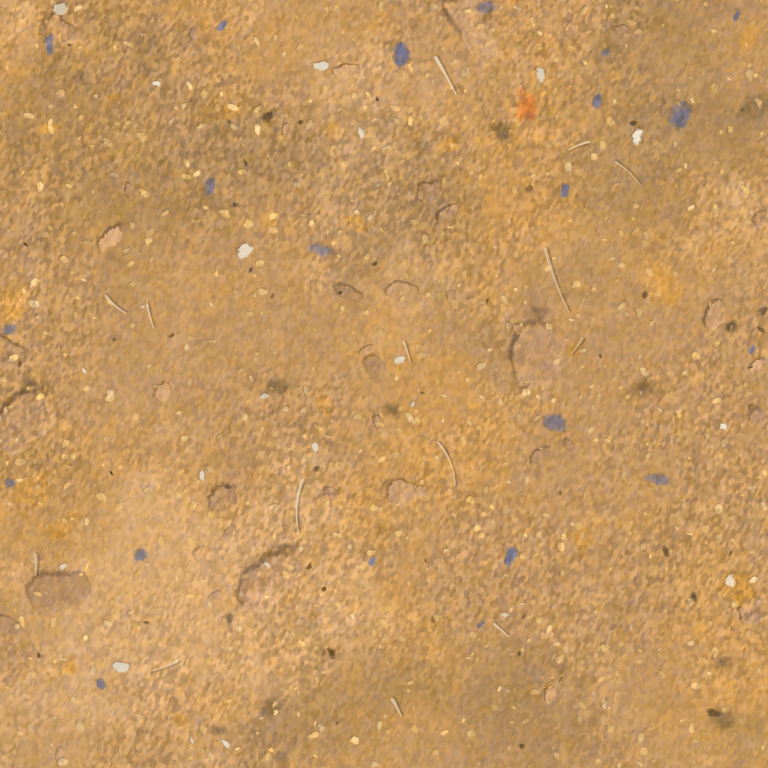
Write a Shadertoy shader that draws this texture.

```glsl
const vec3 SOIL = vec3(0.765, 0.588, 0.385);
const vec3 OCHRE = vec3(0.805, 0.605, 0.355);
const vec3 DULL = vec3(0.645, 0.510, 0.335);
const vec3 PALE = vec3(0.870, 0.685, 0.480);
const vec3 CLOD = vec3(0.850, 0.660, 0.470);
const vec3 GOLD = vec3(0.900, 0.640, 0.260);
const vec3 CREAM = vec3(0.960, 0.810, 0.570);
const vec3 CHALK = vec3(1.000, 0.960, 0.880);
const vec3 SLATE = vec3(0.480, 0.470, 0.550);
const vec3 RUST = vec3(0.920, 0.470, 0.180);
const vec3 HUMUS = vec3(0.420, 0.330, 0.210);
const vec3 STRAW = vec3(0.930, 0.840, 0.710);
const vec2 SHADOW_DIR = vec2(-0.6, 0.8);
const float FINE_CELLS = 220.0;
const float CRUMB_CELLS = 95.0;
const float FINE_CONTRAST = 0.25;
const float CRUMB_CONTRAST = 0.075;
const float FIBRE_CELLS = 5.0;
const float FIBRE_SHARE = 0.6;

vec4 hash4(vec2 p) {
    vec4 q = fract(p.xyxy * vec4(0.1031, 0.1030, 0.0973, 0.1099));
    q += dot(q, q.wzxy + 33.33);
    return fract((q.xxyz + q.yzzw) * q.zywx);
}

mat2 rotation(float a) {
    return mat2(cos(a), sin(a), -sin(a), cos(a));
}

// Warped layered sines, roughly -1 to 1
float waves(vec2 p) {
    float sum = 0.0, amp = 0.5;
    for (int i = 0; i < 6; i++) {
        p = rotation(1.1) * p * 1.75 + 3.7;
        sum += amp * sin(p.x + 1.6 * sin(0.8 * p.y + 2.0 * sum));
        amp *= 0.68;
    }
    return sum;
}

// Cellular noise with blended cells, centred on zero
vec3 grains(vec2 p) {
    vec2 base = floor(p);
    vec4 total = vec4(0.0);
    for (int y = -1; y <= 1; y++)
    for (int x = -1; x <= 1; x++) {
        vec2 cell = base + vec2(x, y);
        vec2 d = cell + hash4(cell).xy - p;
        float weight = exp(-4.5 * dot(d, d));
        total += weight * vec4(hash4(cell + 71.0).xyz - 0.5, 1.0);
    }
    return total.xyz / total.w;
}

// Scattered ragged stones or stains, each with a shadow on one side
vec3 scatter(vec3 ground, vec2 uv, float cells, float share, float size,
             vec3 tint, float soft, float shadow, float seed) {
    vec2 base = floor(uv * cells);
    for (int y = -1; y <= 1; y++)
    for (int x = -1; x <= 1; x++) {
        vec2 cell = base + vec2(x, y);
        vec4 h = hash4(cell + seed);
        if (h.x > share) continue;
        vec4 k = hash4(cell + seed + 19.0);
        float radius = size * mix(0.5, 1.35, k.x * k.x);
        vec2 q = (uv - (cell + 0.1 + 0.8 * h.yz) / cells) / radius;
        if (dot(q, q) > 16.0) continue;
        mat2 turn = rotation(6.283 * h.w);
        vec2 stretch = vec2(0.75, mix(0.9, 1.7, k.y));
        float rag = 0.4 * waves(q * 0.6 + 50.0 * k.zw);
        float edge = max(soft, 1.2 / (iResolution.y * radius));
        float body = length(turn * q * stretch) - 1.0 + rag;
        float shade = length(turn * (q - 0.25 * SHADOW_DIR) * stretch) - 1.0 + rag;
        ground *= 1.0 - shadow * smoothstep(edge + 0.15, -edge, shade);
        vec3 stone = tint * mix(0.9, 1.06, k.z);
        ground = mix(ground, stone, smoothstep(edge, -edge, body) * mix(0.6, 1.0, k.w));
    }
    return ground;
}

// Thin curved pieces of straw
vec3 fibres(vec3 ground, vec2 uv) {
    vec2 base = floor(uv * FIBRE_CELLS);
    float pixel = 1.0 / iResolution.y;
    for (int y = -1; y <= 1; y++)
    for (int x = -1; x <= 1; x++) {
        vec2 cell = base + vec2(x, y);
        vec4 h = hash4(cell + 207.0);
        vec4 k = hash4(cell + 233.0);
        if (h.x > FIBRE_SHARE) continue;
        vec2 q = rotation(mix(0.7, 2.8, h.w)) * (uv - (cell + h.yz) / FIBRE_CELLS);
        q.y += (k.x - 0.5) * 12.0 * q.x * q.x;
        float halfLength = mix(0.012, 0.045, k.y * k.y);
        float taper = 1.0 - 0.6 * smoothstep(-halfLength, halfLength, q.x);
        float width = mix(0.0010, 0.0026, k.z) * taper;
        float along = max(abs(q.x) - halfLength, 0.0);
        float d = length(vec2(along, q.y)) - width;
        float shade = length(vec2(along, q.y - 0.0022)) - width;
        ground *= 1.0 - 0.2 * smoothstep(0.002, -0.001, shade);
        ground = mix(ground, STRAW, smoothstep(pixel, -pixel, d) * mix(0.5, 1.0, k.w));
    }
    return ground;
}

void mainImage(out vec4 fragColor, in vec2 fragCoord) {
    vec2 uv = fragCoord / iResolution.y;

    // Broad patches of soil
    float sunlit = smoothstep(0.6, 0.0, length(uv - vec2(0.2, 0.0)));
    float dusk = smoothstep(0.55, 1.0, uv.y);
    vec3 color = mix(SOIL, OCHRE, smoothstep(-0.3, 0.8, waves(uv * 5.0 + 9.0)));
    color = mix(color, PALE, 0.7 * smoothstep(0.2, 1.1, waves(uv * 4.0) + 0.8 * sunlit));
    color = mix(color, DULL, 0.6 * smoothstep(0.1, 1.1, waves(uv * 4.5 + 31.0) + 0.4 * dusk));

    // Larger lumps and stains
    color = scatter(color, uv, 6.0, 0.32, 0.030, CLOD, 0.12, 0.28, 11.0);
    color = scatter(color, uv, 15.0, 0.16, 0.011, CLOD, 0.15, 0.28, 29.0);
    color = scatter(color, uv, 9.0, 0.25, 0.017, mix(GOLD, SOIL, 0.35), 0.5, 0.0, 37.0);
    color = scatter(color, uv, 9.0, 0.20, 0.014, mix(HUMUS, DULL, 0.6), 0.7, 0.0, 53.0);

    // Small stones, flakes and specks
    color = scatter(color, uv, 55.0, 0.25, 0.0038, mix(CREAM, GOLD, 0.3), 0.35, 0.15, 83.0);
    color = scatter(color, uv, 34.0, 0.16, 0.0042, CREAM, 0.3, 0.18, 101.0);
    color = scatter(color, uv, 24.0, 0.08, 0.0040, HUMUS, 0.5, 0.0, 127.0);
    color = scatter(color, uv, 10.0, 0.13, 0.0090, SLATE, 0.4, 0.12, 149.0);
    color = scatter(color, uv, 5.0, 0.07, 0.0120, RUST, 0.4, 0.0, 163.0);

    // Grain: fine slanted grit over embossed crumbs, rough in places
    vec2 slanted = rotation(0.45) * uv * vec2(1.25, 0.8);
    vec3 fine = grains(slanted * FINE_CELLS);
    vec3 crumb = grains(uv * CRUMB_CELLS + 13.0);
    float relief = crumb.x - grains(uv * CRUMB_CELLS + 13.0 + 0.4 * SHADOW_DIR).x;
    float rough = mix(0.6, 1.25, smoothstep(-0.6, 0.6, waves(uv * 6.0 + 77.0)));
    color *= 1.0 + rough * (FINE_CONTRAST * fine.x + CRUMB_CONTRAST * (crumb.y + relief));
    color += vec3(0.02, 0.0, -0.08) * fine.y + vec3(0.02, 0.0, -0.05) * crumb.z;

    // Bright chips and straw lie on top
    color = scatter(color, uv, 14.0, 0.13, 0.0062, CHALK, 0.25, 0.2, 181.0);
    color = fibres(color, uv);

    fragColor = vec4(clamp(color, 0.0, 1.0), 1.0);
}
```
